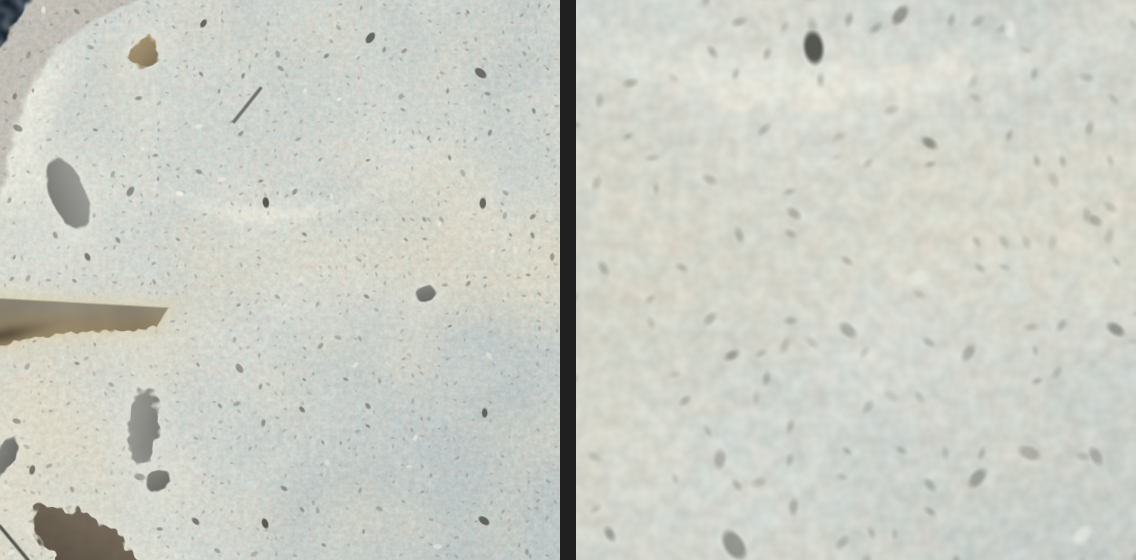
Left, the full canvas; right, a detail of the centre.
This texture is drawn by a three.js fragment shader. Its source:

```glsl
// Pale weathered sand: a cloudy cool and warm ground with fine grain,
// gridded specks and flecks, a few wobbly-edged stones, a tan shard
// and soft raised ridges, all layered from gradient noise and distances.
varying vec2 vUv;

const vec3 SAND = vec3(0.845, 0.855, 0.825);
const vec3 COOL = vec3(0.745, 0.775, 0.770);
const vec3 WARM = vec3(0.865, 0.845, 0.770);
const vec3 RIDGE = vec3(0.915, 0.915, 0.870);
const vec3 BANK = vec3(0.755, 0.745, 0.715);
const vec3 GREY = vec3(0.545, 0.550, 0.530);
const vec3 BROWN = vec3(0.410, 0.370, 0.315);
const vec3 TAN = vec3(0.585, 0.525, 0.405);
const vec3 SPECK = vec3(0.340, 0.340, 0.320);
const vec3 CORNER = vec3(0.200, 0.240, 0.280);
const float EDGE = 0.0025;   // softness of outlines
const float WOBBLE = 0.010;  // roughness of outlines
const float GRAIN = 0.045;   // strength of fine mottling

vec2 hash2(vec2 p) {
  vec3 q = fract(p.xyx * vec3(0.1031, 0.1030, 0.0973));
  q += dot(q, q.yzx + 33.33);
  return fract((q.xx + q.yz) * q.zy);
}

float gradDot(vec2 cell, vec2 f, vec2 corner) {
  float a = 6.2832 * hash2(cell + corner).x;
  return dot(vec2(cos(a), sin(a)), f - corner);
}

float noise(vec2 p) {
  vec2 i = floor(p), f = fract(p);
  vec2 u = f * f * f * (f * (f * 6.0 - 15.0) + 10.0);
  vec2 e = vec2(0.0, 1.0);
  return mix(mix(gradDot(i, f, e.xx), gradDot(i, f, e.yx), u.x),
             mix(gradDot(i, f, e.xy), gradDot(i, f, e.yy), u.x), u.y);
}

float fbm(vec2 p) {
  float sum = 0.0, amp = 0.6;
  for (int i = 0; i < 4; i++) {
    sum += amp * noise(p);
    p = p * 2.03 + 17.3;
    amp *= 0.55;
  }
  return sum;
}

vec2 turn(vec2 p, float a) {
  return vec2(cos(a) * p.x + sin(a) * p.y, cos(a) * p.y - sin(a) * p.x);
}

float ellipse(vec2 p, vec2 r, float angle) {
  return (length(turn(p, angle) / r) - 1.0) * min(r.x, r.y);
}

float segment(vec2 p, vec2 a, vec2 b) {
  vec2 d = b - a;
  return length(p - a - d * clamp(dot(p - a, d) / dot(d, d), 0.0, 1.0));
}

float cover(float d) { return 1.0 - smoothstep(-EDGE, EDGE, d); }

// Lays down a stone with a pale halo and a lit upper side.
vec3 stone(vec3 col, vec3 tint, vec2 p, vec2 r, float angle, float rough) {
  float d = ellipse(p, r, angle) + rough;
  col = mix(col, RIDGE, 0.4 * exp(-max(d, 0.0) * 70.0));
  float light = 0.10 * turn(p, angle).y / r.y + 3.0 * rough;
  return mix(col, tint * (1.0 + light), cover(d));
}

// One jittered, stretched speck in some of the cells of a grid.
float specks(vec2 p, float cells, float radius, float chance, float seed) {
  vec2 id = floor(p * cells);
  vec2 h = hash2(id + seed), k = hash2(id + seed + 51.7);
  vec2 q = (fract(p * cells) - 0.25 - 0.5 * h) / cells;
  float r = radius * (0.5 + 0.6 * k.y);
  float d = ellipse(q, r * vec2(1.35, 0.8), 6.28 * h.y);
  return (1.0 - smoothstep(-0.0015, 0.002, d)) * step(k.x, chance) * (0.5 + 0.5 * h.x);
}

void main() {
  vec2 p = vUv;
  float cloud = fbm(p * 5.0);
  float rough = WOBBLE * (noise(p * 32.0) + 0.6 * noise(p * 75.0));

  // Cloudy ground: cool at lower right and top, warm at left and middle.
  float cool = 0.95 * exp(-dot(p - vec2(0.88, 0.12), p - vec2(0.88, 0.12)) * 6.0)
             + 0.28 * smoothstep(0.55, 0.95, p.y) + 0.12 + 0.7 * cloud;
  float warm = 0.55 * exp(-pow((p.y - 0.56) / 0.13, 2.0)) * smoothstep(0.1, 0.9, p.x)
             + 0.65 * smoothstep(0.45, 0.0, p.x) * smoothstep(0.55, 0.2, p.y);
  vec3 col = mix(SAND, COOL, clamp(cool, 0.0, 1.0));
  col = mix(col, WARM, clamp(warm + 0.6 * noise(p * 7.0 + 9.0), 0.0, 0.75));

  // Bank at upper left with its pale lip, and the low arched ridge.
  float t = max((p.y - 0.64) / 0.36, 0.0);
  float lip = p.x - 0.08 * t - 0.17 * pow(t, 5.0) + rough;
  float high = smoothstep(0.58, 0.68, p.y);
  col = mix(col, RIDGE, 0.75 * high * smoothstep(0.10, 0.02, lip) * smoothstep(1.0, 0.84, p.y));
  col = mix(col, BANK, high * smoothstep(0.006, -0.010, lip));
  float arch = p.y - 0.615 - 1.2 * pow(p.x - 0.48, 2.0) + rough;
  col = mix(col, RIDGE, 0.75 * exp(-pow(arch / 0.014, 2.0) - pow((p.x - 0.48) / 0.15, 2.0)));

  // Fine grain, dark specks in three sizes and pale flecks.
  col += GRAIN * (noise(p * 85.0) + 0.8 * noise(p * 170.0));
  col += 0.02 * noise(p * 60.0 + 4.0) * vec3(1.0, -0.3, -0.8);
  float dark = 0.30 * specks(p, 62.0, 0.0026, 0.22, 3.0);
  dark = max(dark, 0.55 * specks(p, 27.0, 0.0042, 0.16, 19.0));
  dark = max(dark, specks(p, 10.0, 0.0080, 0.20, 40.0));
  col = mix(col, SPECK, dark);
  col = mix(col, vec3(0.95, 0.95, 0.91), 0.8 * specks(p, 21.0, 0.0055, 0.06, 77.0));

  // Stones and slivers.
  col = stone(col, GREY, p - vec2(0.122, 0.653), vec2(0.066, 0.031), -1.2, rough * 0.4);
  col = stone(col, GREY, p - vec2(0.255, 0.235), vec2(0.072, 0.027), 1.45, rough);
  col = stone(col, GREY * 0.85, p - vec2(0.283, 0.142), vec2(0.021, 0.018), 0.6, rough * 0.6);
  col = stone(col, GREY * 0.85, p - vec2(0.760, 0.475), vec2(0.018, 0.014), 0.2, rough * 0.6);
  col = stone(col, GREY * 0.85, p - vec2(0.010, 0.185), vec2(0.036, 0.017), 1.1, rough * 0.5);
  col = stone(col, TAN, p - vec2(0.256, 0.904), vec2(0.029, 0.022), 0.8, rough);
  col = stone(col, BROWN, p - vec2(0.145, 0.032), vec2(0.105, 0.046), -0.5, rough * 1.5);
  col = mix(col, GREY * 0.8, cover(segment(p, vec2(0.418, 0.783), vec2(0.465, 0.842)) - 0.003));
  col = mix(col, SPECK, cover(segment(p, vec2(0.0, 0.06), vec2(0.05, 0.0)) - 0.003));

  // Tan shard with a shaded fold, and the dark corner.
  float base = 0.383 + 0.016 * smoothstep(0.0, 0.12, p.x) + 0.05 * p.x;
  float shard = max(max(p.y - 0.467 + 0.055 * p.x, base - p.y + rough), p.x - 0.3 - 0.6 * (p.y - 0.45));
  col = mix(col, WARM * vec3(0.98, 0.94, 0.84), 0.6 * exp(-max(shard, 0.0) * 60.0));
  float fold = exp(-pow((p.y - 0.40 - 0.2 * p.x) / 0.013, 2.0)) * smoothstep(0.12, 0.0, p.x);
  vec3 shardTint = mix(TAN, GREY, smoothstep(0.40, 0.47, p.y) * 0.6) * (1.0 - 0.35 * fold + 0.2 * cloud);
  col = mix(col, shardTint, cover(shard));
  float corner = p.x + 0.7 * (1.0 - p.y) - 0.058 + rough;
  col = mix(col, CORNER + 0.25 * noise(p * 45.0), smoothstep(0.006, -0.006, corner));

  gl_FragColor = vec4(clamp(col, 0.0, 1.0), 1.0);
}
```
